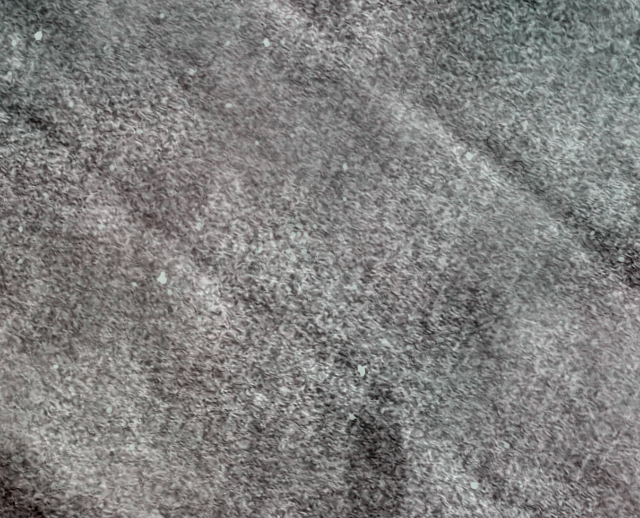
Reproduce this texture procedurally as a Shadertoy shader.

```glsl
// Weathered grey asphalt with fine tilted grain, diagonal worn streaks and pale chips.

float hash(vec2 p) {
    return fract(sin(dot(p, vec2(127.1, 311.7))) * 43758.5453);
}

float noise(vec2 p) {
    vec2 i = floor(p), f = fract(p);
    f = f * f * (3.0 - 2.0 * f);
    return mix(mix(hash(i), hash(i + vec2(1, 0)), f.x),
               mix(hash(i + vec2(0, 1)), hash(i + vec2(1, 1)), f.x), f.y);
}

// Layered noise, centred on zero
float clouds(vec2 p) {
    float sum = 0.0, gain = 0.5;
    for (int i = 0; i < 4; i++) {
        sum += gain * (noise(p) - 0.5);
        p = mat2(1.6, 1.2, -1.2, 1.6) * p + 7.3;
        gain *= 0.55;
    }
    return sum;
}

// Soft ridge of a given width around zero
float ridge(float x, float width) {
    return exp(-x * x / (width * width));
}

// Irregular chips, at most one per cell
float chips(vec2 p, float cells, float chance, float radius, float seed) {
    vec2 id = floor(p * cells) + seed;
    vec2 centre = 0.3 + 0.4 * vec2(hash(id + 3.1), hash(id + 8.7));
    vec2 d = (fract(p * cells) - centre) / cells;
    float r = radius * mix(0.4, 1.0, hash(id + 5.3));
    float dist = length(d) + (noise(p * 150.0 + seed) - 0.5) * r * 1.3;
    float edge = 0.0025;
    return step(hash(id), chance) * (1.0 - smoothstep(r - edge, r + edge, dist));
}

// Broad light and dark areas
float shading(vec2 p) {
    vec2 w = p + 0.05 * vec2(clouds(p * 5.0), clouds(p * 5.0 + 31.0));
    float along = dot(w, vec2(0.78, -0.62));
    float across = dot(w, vec2(0.62, 0.78));

    float tone = 0.51 + 0.18 * clouds(p * 3.5 + 4.0) + 0.19 * clouds(p * 14.0);
    tone += 0.24 * clouds(vec2(along * 2.0, across * 11.0) + 19.0);
    tone += 0.11 * clouds(vec2(p.x * 9.0, p.y * 2.0) + 47.0);

    // Worn diagonal tracks, each pale with a dark flank
    float wear = 0.6 + 0.8 * noise(vec2(along * 5.0, 2.0));
    tone += wear * (0.08 * ridge(across - 1.10, 0.018) - 0.065 * ridge(across - 1.14, 0.022));
    tone += wear * (0.10 * ridge(across - 0.60, 0.022) - 0.08 * ridge(across - 0.645, 0.022));
    tone += 0.08 * ridge(across - 0.16, 0.045) - 0.16 * ridge(across - 0.03, 0.05);

    // Pale upper right slope, dim corners and right edge
    tone += 0.10 * ridge(across - 1.23, 0.045) * smoothstep(0.1, 0.4, along);
    tone -= 0.10 * ridge(length(p - vec2(1.05, 1.0)), 0.22);
    tone -= 0.08 * ridge(length(p - vec2(0.0, 1.0)), 0.28);
    tone -= 0.13 * ridge(length((w - vec2(1.24, 0.5)) / vec2(1.6, 1.0)), 0.07);
    tone -= 0.06 * ridge(length(w - vec2(0.2, 0.42)), 0.13);

    // Damp stain at the bottom
    float stain = length((w - vec2(0.725, 0.08)) / vec2(0.06, 0.17));
    return tone - 0.17 * (1.0 - smoothstep(0.75, 1.15, stain));
}

void mainImage(out vec4 fragColor, in vec2 fragCoord) {
    vec2 p = fragCoord / iResolution.y;

    // Short grains leaning down to the right, their slope drifting slowly
    vec2 g = vec2(dot(p, vec2(0.88, -0.47)), dot(p, vec2(0.47, 0.88)));
    g.y += 0.07 * noise(p * 2.5 + 5.0);
    g += 0.006 * vec2(noise(p * 60.0), noise(p * 60.0 + 9.0));
    float grain = 0.32 * (noise(g * vec2(135.0, 210.0)) - 0.5)
                + 0.26 * (noise(g * vec2(230.0, 310.0) + 50.0) - 0.5)
                + 0.08 * (noise(g * vec2(50.0, 80.0) + 90.0) - 0.5);
    float roughness = 1.0 + 1.1 * clouds(p * 4.0 + 70.0);
    float tone = shading(p) + grain * roughness;

    // Green towards the upper corners and right, mauve through the middle
    float green = 1.8 * ridge(length(p - vec2(1.2, 0.95)), 0.36)
                + 1.2 * ridge(length(p - vec2(0.05, 1.05)), 0.3)
                + 0.7 * ridge(length(p - vec2(0.85, 0.3)), 0.2)
                + 1.4 * clouds(p * 5.0 + 23.0) - 0.35;
    green += 0.9 * (noise(g * vec2(90.0, 150.0) + 130.0) - 0.5) + 1.2 * (tone - 0.5);
    vec3 colour = tone + green * vec3(-0.024, 0.014, 0.006);
    colour += vec3(0.004, 0.004, -0.012) * ridge(length(p - vec2(0.1, 0.2)), 0.45);

    // Dark pits, then pale chips with a denser cluster near the middle
    colour = mix(colour, vec3(0.2), 0.7 * chips(p, 11.0, 0.12, 0.006, 40.0));
    float pale = chips(p, 5.0, 0.25, 0.011, 12.0);
    pale = max(pale, 0.8 * chips(p, 17.0, 0.13, 0.006, 80.0));
    float cluster = ridge(length(p - vec2(0.57, 0.53)), 0.045);
    pale = max(pale, cluster * chips(p + 0.01 * noise(p * 40.0), 70.0, 0.5, 0.007, 150.0));
    colour = mix(colour, vec3(0.79, 0.85, 0.82), 0.9 * pale);

    fragColor = vec4(clamp(colour, 0.0, 1.0), 1.0);
}
```
